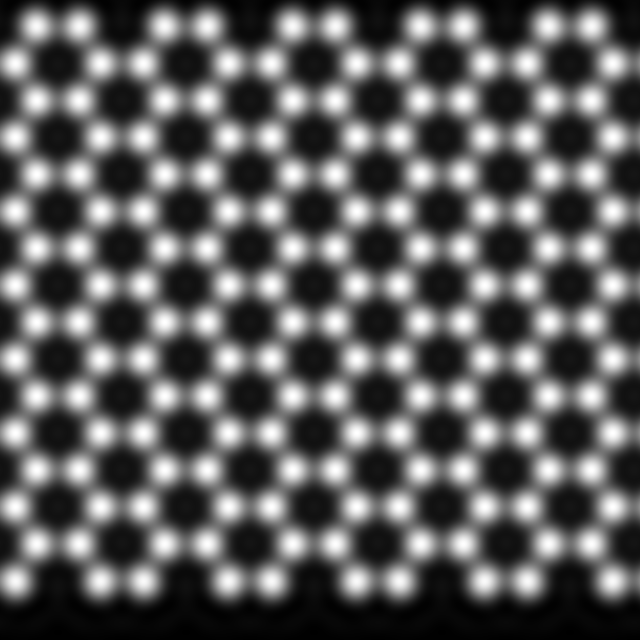
Write a Shadertoy shader that draws this pattern.

```glsl
#define PI 3.14159265
#define BOND (1.0 / 15.0)          // distance between neighbouring spots
#define ROW_STEP (BOND * 0.866025)
#define PAIR_STEP (3.0 * BOND)     // horizontal repeat of the spot pairs
#define ROWS 16.0
#define LATTICE_ORIGIN vec2(-0.0092, 0.0924)
#define SPOT_SCALE 69.1            // larger values sharpen the spots
#define SPOT_CUTOFF 10.17          // third dark ring of the spot
#define EXPOSURE 0.94
#define QUADRATURE_STEPS 6

// Airy disc: (2 J1(x) / x)^2, with the Bessel integral summed by midpoints
float airyDisc(float x) {
    float amplitude = 0.0;
    for (int i = 0; i < QUADRATURE_STEPS; i++) {
        float angle = (float(i) + 0.5) * 0.5 * PI / float(QUADRATURE_STEPS);
        float c = cos(angle);
        amplitude += c * c * cos(x * sin(angle));
    }
    amplitude *= 2.0 / float(QUADRATURE_STEPS);
    return amplitude * amplitude;
}

float spot(vec2 offset) {
    float x = length(offset) * SPOT_SCALE;
    return x < SPOT_CUTOFF ? airyDisc(x) : 0.0;
}

// Sum of the spots on a honeycomb, built from staggered rows of pairs
float honeycomb(vec2 p) {
    float light = 0.0;
    float nearestRow = round(p.y / ROW_STEP);
    for (int j = -3; j <= 3; j++) {
        float row = nearestRow + float(j);
        if (row < 0.0 || row >= ROWS) continue;

        float stagger = mod(row, 2.0) * 0.5 * PAIR_STEP;
        float x = p.x - stagger;
        x -= PAIR_STEP * round(x / PAIR_STEP);
        float y = p.y - row * ROW_STEP;

        for (int i = -1; i <= 1; i++) {
            float pairX = x - float(i) * PAIR_STEP;
            light += spot(vec2(pairX - 0.5 * BOND, y));
            light += spot(vec2(pairX + 0.5 * BOND, y));
        }
    }
    return light;
}

void mainImage(out vec4 fragColor, in vec2 fragCoord) {
    vec2 uv = fragCoord / iResolution.y;
    float brightness = EXPOSURE * honeycomb(uv - LATTICE_ORIGIN);
    fragColor = vec4(vec3(clamp(brightness, 0.0, 1.0)), 1.0);
}
```
